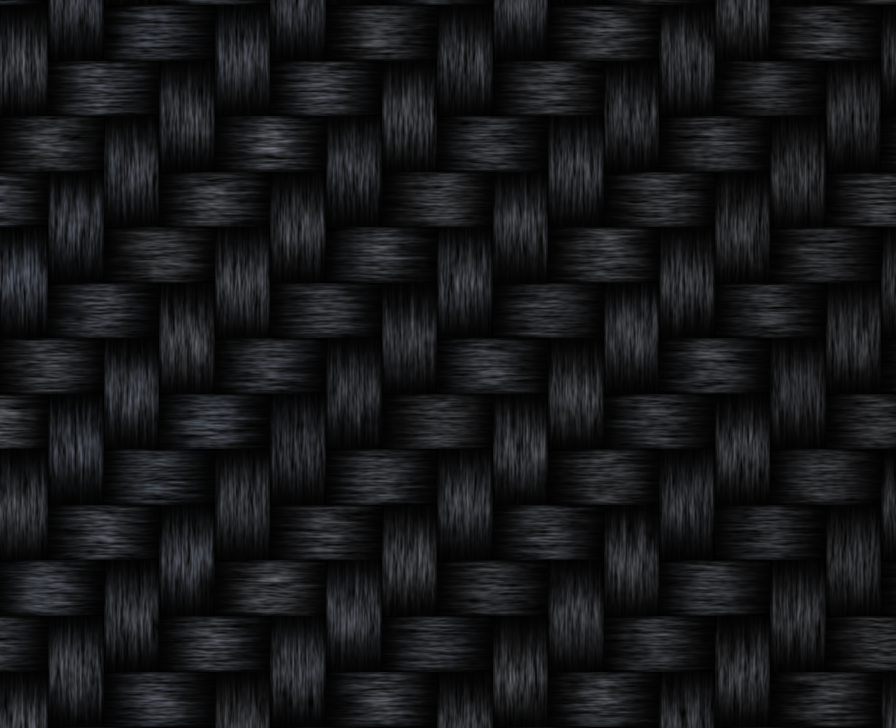
A Shadertoy shader for this texture:

```glsl
// Dark carbon-fibre cloth in a 2x2 twill weave: each tow floats over two cells.
// The cell's diagonal index selects warp or weft; stretched gradient noise
// draws the fibres and makes the sheen across the middle of each tow ragged.

const float CELLS_ACROSS = 16.13;             // weave cells over the canvas width
const vec2  WEAVE_OFFSET = vec2(0.868, 0.09); // in cells, from the upper left
const vec3  SHADOW_COLOR = vec3(0.020, 0.020, 0.021);
const vec3  SHEEN_COLOR  = vec3(0.172, 0.175, 0.184);
const vec3  COOL_TINT    = vec3(0.93, 1.0, 1.09);
const float SHEEN_FALLOFF = 3.3;
const float SHEEN_RAGGED  = 0.30;
const float FIBRE_CONTRAST = 1.0;
const float EDGE_WIDTH   = 0.06;              // dark seam beside a tow, in cells
const float TOW_VARIATION = 0.22;
const float LEFT_GAIN    = 1.14;
const float RIGHT_GAIN   = 0.88;

vec2 hash2(vec2 p) {
    vec3 q = fract(p.xyx * vec3(0.1031, 0.1030, 0.0973));
    q += dot(q, q.yzx + 33.33);
    return fract((q.xx + q.yz) * q.zy);
}

float cornerSlope(vec2 corner, vec2 offset) {
    float angle = 6.2832 * hash2(corner).x;
    return dot(vec2(cos(angle), sin(angle)), offset);
}

// Gradient noise, roughly -0.7 to 0.7
float gradientNoise(vec2 p) {
    vec2 i = floor(p), f = fract(p);
    vec2 w = f * f * f * (f * (f * 6.0 - 15.0) + 10.0);
    vec2 e = vec2(0.0, 1.0);
    return mix(mix(cornerSlope(i, f), cornerSlope(i + e.yx, f - e.yx), w.x),
               mix(cornerSlope(i + e, f - e), cornerSlope(i + e.yy, f - e.yy), w.x), w.y);
}

// Coarse strands, single fibres and short flecks, all drawn out along x
float fibres(vec2 p) {
    return 0.6 * gradientNoise(p * vec2(0.9, 8.3))
         + 1.0 * gradientNoise(p * vec2(1.7, 19.7) + 17.3)
         + 0.6 * gradientNoise(p * vec2(5.5, 27.1) + 41.9);
}

void mainImage(out vec4 fragColor, in vec2 fragCoord) {
    vec2 canvas = vec2(fragCoord.x, iResolution.y - fragCoord.y) / iResolution.x;
    vec2 weave = canvas * CELLS_ACROSS - WEAVE_OFFSET;
    vec2 cell = floor(weave), local = fract(weave);

    // Diagonal index: 0 and 1 are the weft halves, 2 and 3 the warp halves
    float diagonal = mod(cell.x + cell.y - 1.0, 4.0);
    bool isWarp = diagonal > 1.5;
    float halfIndex = mod(diagonal, 2.0);
    vec2 axis = isWarp ? vec2(0.0, 1.0) : vec2(1.0, 0.0);
    vec2 towId = cell - axis * halfIndex;

    // Tow coordinates: x runs 0..2 along the fibres, y runs 0..1 across them
    vec2 tow = (isWarp ? local.yx : local) + vec2(halfIndex, 0.0);
    vec2 random = hash2(towId + 40.0);
    vec2 noisePoint = tow + floor(random * 60.0) + 80.0;
    float strand = fibres(noisePoint);

    // Sheen over the crown, with a different reach for each strand
    float reach = gradientNoise(noisePoint * vec2(0.5, 13.0) + 7.7);
    float along = tow.x - 1.0 + SHEEN_RAGGED * reach + 0.12 * (random.y - 0.5);
    float sheen = exp(-SHEEN_FALLOFF * along * along);
    sheen *= max(0.0, 1.0 + FIBRE_CONTRAST * strand);

    // Rounded section, dark seams and tucked-under ends
    float side = min(tow.y, 1.0 - tow.y);
    float end = min(tow.x, 2.0 - tow.x);
    float section = mix(0.68, 1.0, 4.0 * tow.y * (1.0 - tow.y));
    float seam = smoothstep(0.0, EDGE_WIDTH, side);
    float tuck = smoothstep(0.0, 0.35, end);

    // Uneven tows, lit a little more strongly on the left
    float gain = 1.0 + TOW_VARIATION * (random.x - 0.5);
    gain *= mix(LEFT_GAIN, RIGHT_GAIN, canvas.x);
    vec3 tint = mix(vec3(1.0), COOL_TINT, (1.0 - canvas.x) * random.y);

    vec3 color = SHADOW_COLOR * (1.0 + 0.6 * strand) * mix(0.5, 1.0, tuck);
    color += SHEEN_COLOR * tint * sheen * section * gain * mix(0.6, 1.0, tuck);
    color *= mix(0.35, 1.0, seam);
    fragColor = vec4(clamp(color, 0.0, 1.0), 1.0);
}
```
